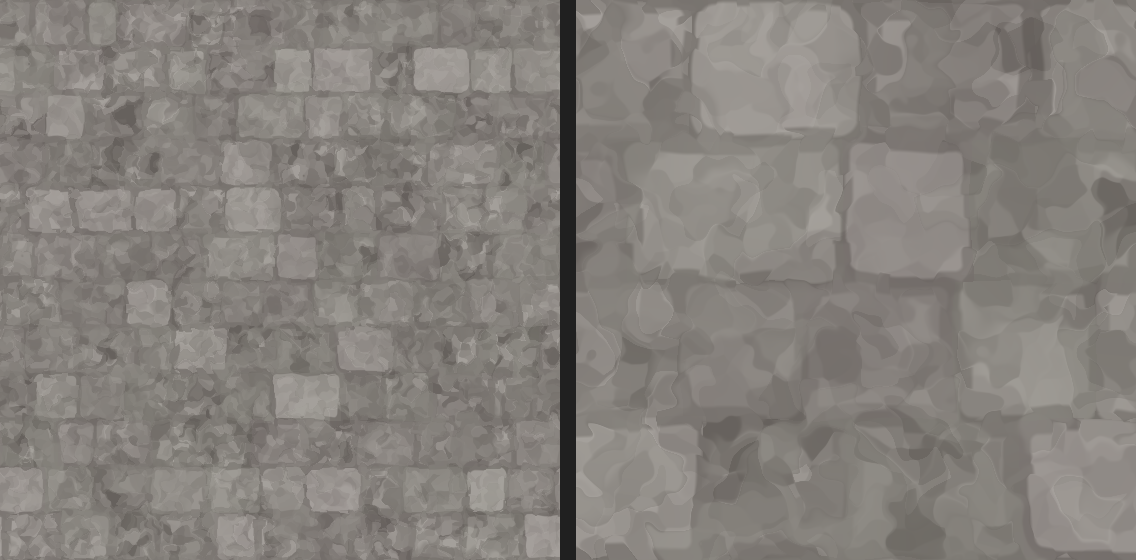
Left: the whole. Right: its middle third, enlarged.
This texture is drawn by a Shadertoy shader. Its source:

```glsl
// Weathered grey cobblestone wall: twelve courses of worn, mottled blocks.

float hash(vec2 p) {
    vec3 q = fract(p.xyx * 0.1031);
    q += dot(q, q.yzx + 33.33);
    return fract((q.x + q.y) * q.z);
}

// Smooth value noise that wraps after "period" cells
float noise(vec2 p, float period) {
    vec2 i = floor(p), f = fract(p);
    f = f * f * (3.0 - 2.0 * f);
    vec2 a = mod(i, period), b = mod(i + 1.0, period);
    return mix(mix(hash(a), hash(vec2(b.x, a.y)), f.x),
               mix(hash(vec2(a.x, b.y)), hash(b), f.x), f.y);
}

// Nearly flat chips of random tone: a softly blended Voronoi pattern
float chips(vec2 p, float period) {
    vec2 cell = floor(p);
    float sum = 0.0, total = 0.0;
    for (int y = -1; y <= 1; y++)
    for (int x = -1; x <= 1; x++) {
        vec2 c = cell + vec2(x, y);
        vec2 id = mod(c, period);
        vec2 site = c + vec2(hash(id + 17.3), hash(id + 61.7));
        float w = exp(-32.0 * length(p - site));
        sum += w * hash(id + 113.1);
        total += w;
    }
    return sum / total;
}

// Uneven position of the joint to the left of stone i
float joint(float i, float row, float count) {
    return i + 0.42 * (hash(vec2(mod(i, count), row + 40.0)) - 0.5);
}

void mainImage(out vec4 fragColor, in vec2 fragCoord) {
    vec2 uv = fragCoord / iResolution.xy;

    // Ragged outlines for the chips and gently crooked ones for the stones
    vec2 ragged = uv + 0.018 * (vec2(noise(uv * 44.0, 44.0),
                                     noise(uv * 44.0 + 9.5, 44.0)) - 0.5);
    ragged += 0.009 * (vec2(noise(uv * 96.0 + 3.0, 96.0),
                            noise(uv * 96.0 + 31.0, 96.0)) - 0.5);
    vec2 wall = uv + 0.006 * (vec2(noise(uv * 40.0 + 5.0, 40.0),
                                   noise(uv * 40.0 + 21.0, 40.0)) - 0.5);
    float coarse = chips(ragged * 34.0, 34.0);
    float fine = chips(ragged * 64.0 + 7.0, 64.0);
    float mottle = 0.5 * (coarse + fine) - 0.5;

    // Find the course and the stone, with ten or eleven stones to a course
    float row = mod(floor(wall.y * 12.0), 12.0);
    float count = 10.0 + step(0.55, hash(vec2(row, 7.0)));
    float u = wall.x * count + hash(vec2(row, 23.0)) * count;
    float i = floor(u);
    if (u < joint(i, row, count)) i -= 1.0;
    else if (u >= joint(i + 1.0, row, count)) i += 1.0;
    float left = joint(i, row, count), right = joint(i + 1.0, row, count);
    vec2 id = vec2(mod(i, count), row);

    // Rounded block, in canvas units
    vec2 p = vec2((u - 0.5 * (left + right)) / count,
                  (fract(wall.y * 12.0) - 0.5) / 12.0);
    vec2 halfSize = vec2(0.5 * (right - left) / count, 0.5 / 12.0) - 0.0038;
    float corner = mix(0.004, 0.013, hash(id + 71.0));
    vec2 q = abs(p) - halfSize + corner;
    float d = length(max(q, 0.0)) + min(max(q.x, q.y), 0.0) - corner;

    // Pale stones stay whole; dull ones are chipped away into the mortar
    float pale = pow(hash(id + 5.0), 3.0);
    float wear = mix(0.25, 1.0, sqrt(hash(id + 29.0))) * (1.0 - 0.7 * pale);
    d += 0.022 * wear * (fine - 0.5);
    float stone = 1.0 - smoothstep(-0.0014, 0.0014, d);
    float decay = 0.6 * coarse + 0.4 * noise(ragged * 20.0, 20.0);
    stone *= 1.0 - wear * smoothstep(0.54, 0.60, decay);

    // Tones of mortar and stone, under broad soft staining
    float stain = 0.6 * noise(uv * 5.0 + 2.0, 5.0)
                + 0.4 * noise(uv * 14.0 + 4.0, 14.0) - 0.5;
    float mortarTone = 0.482 + 0.13 * mottle + 0.06 * stain;
    float stoneTone = 0.530 + 0.11 * pale + 0.03 * (hash(id + 47.0) - 0.5)
                    + (0.03 + 0.27 * wear) * mottle + 0.07 * stain;
    float tone = mix(mortarTone, stoneTone, stone);

    // Scattered dark pits and pale flakes
    float pits = smoothstep(0.84, 0.88, chips(ragged * 40.0 + 13.0, 40.0));
    float flakes = smoothstep(0.82, 0.86, chips(ragged * 46.0 + 27.0, 46.0));
    tone += wear * (0.065 * flakes * mix(0.3, 1.0, stone) - 0.06 * pits);
    tone = clamp(tone, 0.40, 0.645);

    // Warm grey, slightly greener or pinker from chip to chip
    vec3 color = tone + vec3(0.0, -0.018, -0.037);
    color.g += 0.008 * (hash(id + 83.0) - 0.5) + 0.006 * (coarse - 0.5);
    fragColor = vec4(clamp(color, 0.0, 1.0), 1.0);
}
```
